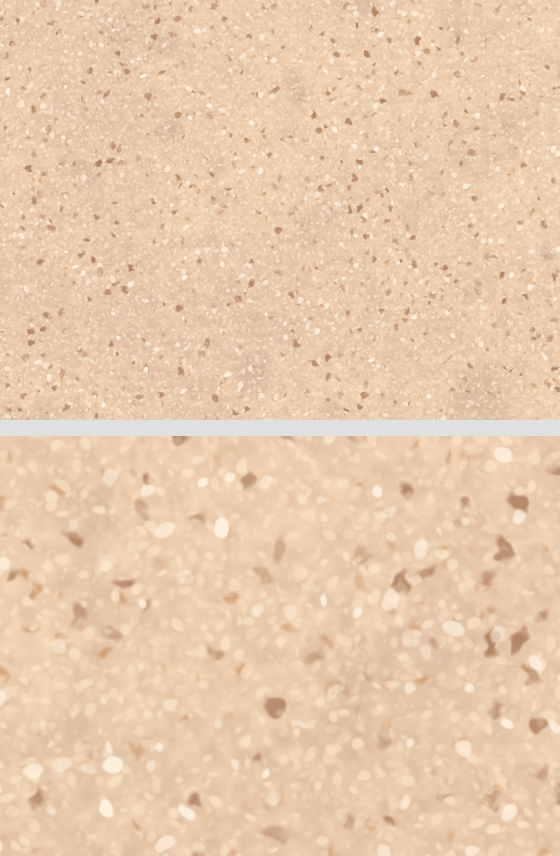
Top, the full canvas; bottom, a detail of the centre.
Write a Shadertoy shader that draws this texture.

```glsl
// Warm beige solid-surface stone: a softly mottled sand-coloured ground,
// packed with tiny cream chips, sparser white flakes and blurred brown
// specks that gather in faint smoky patches. Grains come from jittered cells.

#define GROUND      vec3(0.912, 0.790, 0.672)
#define CREAM       vec3(0.985, 0.895, 0.780)
#define WHITE       vec3(1.000, 0.955, 0.890)
#define BROWN       vec3(0.640, 0.445, 0.315)
#define TAN         vec3(0.800, 0.580, 0.390)
#define SMOKE       vec3(0.770, 0.645, 0.565)
#define MOTTLE      0.10
#define CLOUDS      0.055
#define SMOKE_DEPTH 0.42
#define CHIP_SOFT   0.0015
#define SPECK_SOFT  0.0030

float hash(vec2 p) {
    return fract(sin(dot(p, vec2(127.1, 311.7))) * 43758.5453);
}

float noise(vec2 p) {
    vec2 i = floor(p), f = fract(p);
    f = f * f * (3.0 - 2.0 * f);
    return mix(mix(hash(i), hash(i + vec2(1, 0)), f.x),
               mix(hash(i + vec2(0, 1)), hash(i + vec2(1, 1)), f.x), f.y);
}

float fbm(vec2 p) {
    float sum = 0.0, amp = 0.5;
    for (int i = 0; i < 4; i++) {
        sum += amp * noise(p);
        p = mat2(1.6, 1.2, -1.2, 1.6) * p + 7.3;
        amp *= 0.5;
    }
    return sum / 0.9375;
}

// Opacity of scattered, turned, oval grains; clump makes their density uneven.
float grains(vec2 p, float cells, float share, float radius, float soft,
             float clump, float seed) {
    vec2 home = floor(p * cells);
    float cover = 0.0;
    for (int y = -1; y <= 1; y++)
    for (int x = -1; x <= 1; x++) {
        vec2 id = home + vec2(x, y);
        vec2 key = id + seed;
        float local = share * mix(1.0, 2.0 * noise(key * 0.28), clump);
        if (hash(key) > local) continue;

        vec2 jitter = vec2(hash(key + 17.3), hash(key + 41.9));
        vec2 q = p - (id + jitter) / cells;
        float turn = 6.2832 * hash(key + 63.1);
        q = mat2(cos(turn), sin(turn), -sin(turn), cos(turn)) * q;

        float stretch = mix(1.0, 1.4, hash(key + 88.7));
        float size = radius * mix(0.6, 1.35, pow(hash(key + 29.5), 1.5));
        float d = length(q * vec2(1.0 / stretch, stretch)) - size;
        float strength = mix(0.35, 1.0, hash(key + 52.6));
        cover = max(cover, strength * (1.0 - smoothstep(-soft, soft, d)));
    }
    return cover;
}

void mainImage(out vec4 fragColor, in vec2 fragCoord) {
    vec2 p = fragCoord / iResolution.y;

    // Uneven outlines for all grains
    vec2 bend = vec2(noise(p * 130.0), noise(p * 130.0 + 37.0)) - 0.5;
    vec2 chipPos = p + 0.0025 * bend;
    vec2 speckPos = p + 0.0070 * bend;

    // Ground with broad yellow-pink drift and fine mottling
    float cloud = fbm(p * 4.0 + 3.0) - 0.5;
    float mottle = 0.5 * (noise(p * 160.0) + noise(p * 75.0 + 11.0)) - 0.5;
    vec3 color = GROUND + CLOUDS * cloud * vec3(1.0, 1.1, 0.6)
               + MOTTLE * mottle * vec3(0.9, 1.0, 1.05);

    // Smoky patches
    float smoke = smoothstep(0.54, 0.84, fbm(p * 10.0 + 21.0));
    color = mix(color, SMOKE, SMOKE_DEPTH * smoke);

    // Brown specks below the pale chips
    float tan1 = grains(speckPos, 42.0, 0.26, 0.0036, SPECK_SOFT, 0.7, 5.0);
    float brown = grains(speckPos, 25.0, 0.50, 0.0064, SPECK_SOFT, 0.9, 73.0);
    color = mix(color, TAN, 0.75 * tan1);
    color = mix(color, BROWN, 0.80 * brown);

    // Cream chips in two sizes, then the white flakes
    float dust = grains(chipPos, 130.0, 0.50, 0.0025, CHIP_SOFT, 0.4, 131.0);
    float chip = grains(chipPos, 80.0, 0.62, 0.0038, CHIP_SOFT, 0.4, 197.0);
    float flake = grains(chipPos, 44.0, 0.20, 0.0055, CHIP_SOFT, 0.6, 251.0);
    color = mix(color, CREAM, 0.45 * dust * (1.0 - 0.7 * brown));
    color = mix(color, CREAM, 0.80 * chip * (1.0 - 0.7 * brown));
    color = mix(color, WHITE, 0.95 * flake);

    fragColor = vec4(clamp(color, 0.0, 1.0), 1.0);
}
```
